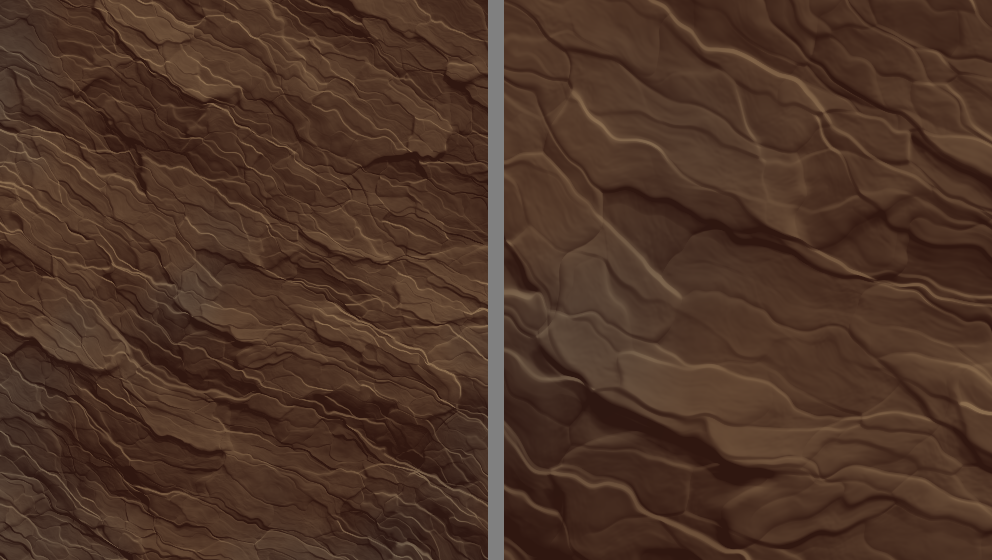
Left, the full canvas; right, a detail of the centre.
Reproduce this texture procedurally as a WebGL 1 fragment shader.

```glsl
precision highp float;
// Weathered brown rock with slanted, overlapping slabs running down to the right.
// Three sizes of stretched, tilted Voronoi slabs form a height field, which is
// lit from above with short cast shadows and coloured from red-brown to tan.

uniform vec2 u_resolution;

const float SLANT = 0.47;                   // downward angle of the strata
const vec2 LIGHT_DIR = vec2(0.40, 0.92);
const float LIGHT_STEP = 0.0019;            // sampling distance for slopes
const float SHADOW_REACH = 0.011;           // length of shadows under ledges
const vec2 BIG_CELLS = vec2(3.2, 9.0);      // slabs per unit along, across
const vec2 MID_CELLS = vec2(7.5, 20.0);
const vec2 SMALL_CELLS = vec2(16.0, 38.0);
const float BIG_RELIEF = 0.020;
const float MID_RELIEF = 0.012;
const float SMALL_RELIEF = 0.0055;
const float BASE_TONE = 0.30;
const float SHADE_GAIN = 0.40;
const float SHADOW_GAIN = 16.0;
const float RIM_GAIN = 0.30;
const vec3 DARK_ROCK = vec3(0.22, 0.122, 0.086);
const vec3 LIGHT_ROCK = vec3(0.51, 0.395, 0.285);
const vec3 COOL_TINT = vec3(0.92, 1.01, 1.13);

float hash(vec2 p) {
  return fract(sin(dot(p, vec2(127.1, 311.7))) * 43758.5453);
}

vec2 hash2(vec2 p) {
  return vec2(hash(p), hash(p + 37.3));
}

float noise(vec2 p) {
  vec2 i = floor(p), f = fract(p);
  f = f * f * (3.0 - 2.0 * f);
  return mix(mix(hash(i), hash(i + vec2(1.0, 0.0)), f.x),
             mix(hash(i + vec2(0.0, 1.0)), hash(i + 1.0), f.x), f.y);
}

float fbm(vec2 p) {
  float sum = 0.0, gain = 0.5;
  for (int i = 0; i < 4; i++) {
    sum += gain * noise(p);
    p = mat2(1.6, 1.2, -1.2, 1.6) * p + 7.1;
    gain *= 0.5;
  }
  return sum;
}

// Randomly raised and tilted slabs, blended at their borders and grooved there.
float slabs(vec2 p, float sharpness) {
  vec2 cell = floor(p), f = fract(p);
  float total = 0.0, height = 0.0, strongest = 0.0;
  for (int y = -1; y <= 1; y++) {
    for (int x = -1; x <= 1; x++) {
      vec2 o = vec2(float(x), float(y));
      vec2 id = cell + o;
      vec2 d = f - o - 0.06 - 0.88 * hash2(id);
      float weight = exp(-sharpness * dot(d, d));
      vec2 tilt = hash2(id + 91.7) - vec2(0.5, 0.42);
      total += weight;
      height += weight * (hash(id + 13.9) + dot(tilt, d) * 2.3);
      strongest = max(strongest, weight);
    }
  }
  total = max(total, 1e-30);
  float seam = 1.0 - strongest / total;
  return height / total - 0.5 - 0.35 * seam;
}

// Strata coordinates: x along the slabs, y across them, bent and chipped.
vec2 strata(vec2 p) {
  float c = cos(SLANT), s = sin(SLANT);
  vec2 q = vec2(c * p.x - s * p.y, s * p.x + c * p.y);
  q.y += 0.08 * (noise(p * 3.2 + 4.0) - 0.5);
  vec2 bend = vec2(noise(q * vec2(9.0, 15.0)), noise(q * vec2(11.0, 17.0) + 31.0)) - 0.5;
  vec2 chip = vec2(noise(q * 34.0 + 5.0), noise(q * 40.0 + 63.0)) - 0.5;
  vec2 nick = vec2(noise(q * 85.0 + 9.0), noise(q * 90.0 + 3.0)) - 0.5;
  return q + bend * vec2(0.06, 0.022) + chip * vec2(0.026, 0.014) + nick * 0.005;
}

float rockHeight(vec2 p) {
  vec2 q = strata(p);
  float detail = smoothstep(0.25, 0.65, noise(q * vec2(5.0, 9.0) + 17.0));
  float h = BIG_RELIEF * slabs(q * BIG_CELLS + 3.0, 65.0);
  h += MID_RELIEF * slabs(q * MID_CELLS + 21.0, 38.0);
  h += SMALL_RELIEF * (0.2 + detail) * slabs(q * SMALL_CELLS + 55.0, 24.0);
  return h + 0.0036 * fbm(q * vec2(38.0, 75.0));
}

void main() {
  vec2 p = gl_FragCoord.xy / u_resolution.y;
  vec2 q = strata(p);

  // Slope towards the light: lit upper rims, shaded undersides
  float h = rockHeight(p);
  float slope = (h - rockHeight(p + LIGHT_DIR * LIGHT_STEP)) / LIGHT_STEP;
  float shade = slope / (1.0 + abs(slope));
  float rim = smoothstep(0.9, 2.8, slope) * (0.2 + noise(q * vec2(14.0, 22.0) + 8.0));
  float ledge = rockHeight(p + LIGHT_DIR * SHADOW_REACH) - h;
  float shadow = clamp(ledge - 0.003, 0.0, 0.014);

  // Broad light and dark zones, hollows and fine mottling
  float broad = fbm(q * vec2(2.4, 5.0) + 12.0) - 0.47;
  float mottle = fbm(p * 60.0) - 0.47;
  float tone = BASE_TONE + SHADE_GAIN * shade + RIM_GAIN * rim - SHADOW_GAIN * shadow;
  tone += 0.62 * broad + 0.16 * mottle + 9.0 * (h + 0.001);
  tone = clamp(tone, -0.12, 1.1);

  // Cool grey weathering, strongest towards the lower left
  float cool = smoothstep(0.40, 0.75, fbm(p * 3.5 + 40.0) + 0.28 * (0.6 - p.x - 0.6 * p.y));
  vec3 color = mix(DARK_ROCK, LIGHT_ROCK, tone);
  color *= mix(vec3(1.0), COOL_TINT, cool);
  gl_FragColor = vec4(color, 1.0);
}
```
